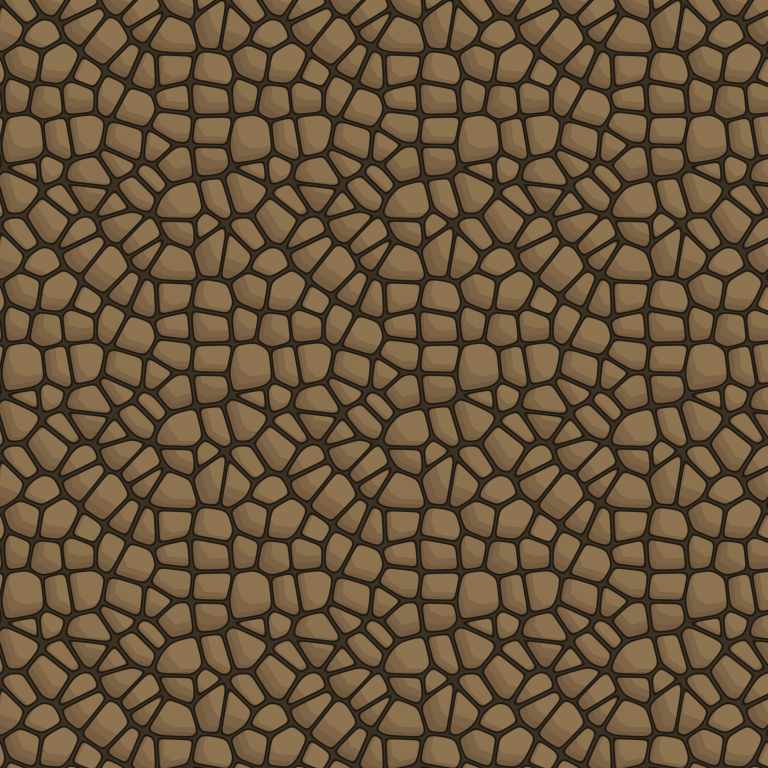
This texture is drawn by a three.js fragment shader. Its source:

```glsl
// Cartoon cobblestones: a tiling weighted Voronoi (power) diagram gives flat-sided
// stones of mixed size; rounded edge distances draw dark outlines and grout, and
// each stone is cel-shaded in three flat bands, lit from the upper right.

#define TILES 3.37         // pattern repeats across the canvas
#define CELLS 7.0          // stones per side of one repeat
#define JITTER 0.82        // scatter of stone centres
#define SIZE_SPREAD 0.32   // difference between large and small stones
#define ROUNDING 18.0      // higher gives sharper corners
#define GAP 0.052          // smallest half gap, in cells
#define GAP_SPREAD 0.04    // extra gap on some stones
#define LINE_WIDTH 0.052   // dark outline, in cells
#define SOFTNESS 0.024     // edge smoothing, in cells
#define MID_INSET 0.45     // depth of the darkest band
#define LIGHT_INSET 0.84   // depth where the lit face starts

varying vec2 vUv;

const vec3 OUTLINE = vec3(0.115, 0.095, 0.067);
const vec3 GROUT   = vec3(0.235, 0.195, 0.137);
const vec3 SHADE   = vec3(0.455, 0.358, 0.252);
const vec3 BODY    = vec3(0.493, 0.394, 0.276);
const vec3 LIT     = vec3(0.552, 0.450, 0.312);

vec3 hash3(vec2 p) {
  vec3 q = fract(vec3(p.xyx) * vec3(0.1031, 0.1030, 0.0973) + 0.137);
  q += dot(q, q.yxz + 33.33);
  return fract((q.xxy + q.yzz) * q.zyx);
}

// Stone centre (xy) and size weight (z); cells wrap so the pattern repeats.
vec3 stoneSite(vec2 cell) {
  vec3 h = hash3(mod(cell, CELLS) + 3.0);
  return vec3(cell + 0.5 + JITTER * (h.xy - 0.5), SIZE_SPREAD * h.z);
}

float powerDistance(vec2 p, vec3 site) {
  vec2 d = p - site.xy;
  return dot(d, d) - site.z;
}

float edge(float limit, float width, float x) {
  return smoothstep(limit - width, limit + width, x);
}

void main() {
  vec2 p = vUv * TILES * CELLS;

  // Find the stone that owns this point.
  vec2 base = floor(p);
  vec2 home = base;
  float nearest = 1e5;
  for (int y = -2; y <= 2; y++) {
    for (int x = -2; x <= 2; x++) {
      vec2 cell = base + vec2(float(x), float(y));
      float d = powerDistance(p, stoneSite(cell));
      if (d < nearest) {
        nearest = d;
        home = cell;
      }
    }
  }

  vec3 site = stoneSite(home);
  vec3 vary = hash3(mod(home, CELLS) + 41.0);
  float angle = -2.3 + 0.7 * (vary.x - 0.5);
  vec2 shadeDir = vec2(cos(angle), sin(angle));

  // Gather the sides: rounded distance to the rim and insets for the bands.
  float rimSum = 0.0;
  float midBand = 10.0;
  float litBand = 10.0;
  for (int y = -2; y <= 2; y++) {
    for (int x = -2; x <= 2; x++) {
      if (x == 0 && y == 0) continue;
      vec3 other = stoneSite(home + vec2(float(x), float(y)));
      vec2 toOther = other.xy - site.xy;
      float span = max(length(toOther), 0.01);
      float dist = 0.5 * (powerDistance(p, other) - nearest) / span;
      float reach = max(0.5 * (span + (site.z - other.z) / span), 0.12);
      float facing = max(0.0, dot(toOther / span, shadeDir));
      rimSum += exp(-ROUNDING * dist);
      midBand = min(midBand, dist / reach - MID_INSET * facing);
      litBand = min(litBand, dist / reach - LIGHT_INSET * facing);
    }
  }
  float rim = -log(rimSum) / ROUNDING;

  // Paint the bands, then the outline and grout around them.
  vec3 stone = mix(SHADE, BODY, edge(0.0, 0.04, midBand));
  stone = mix(stone, LIT, edge(0.0, 0.04, litBand));
  stone *= 0.985 + 0.03 * vary.y;

  float gap = GAP + GAP_SPREAD * vary.z;
  vec3 color = mix(GROUT, OUTLINE, edge(gap - LINE_WIDTH, SOFTNESS, rim));
  color = mix(color, stone, edge(gap, SOFTNESS, rim));
  gl_FragColor = vec4(color, 1.0);
}
```
